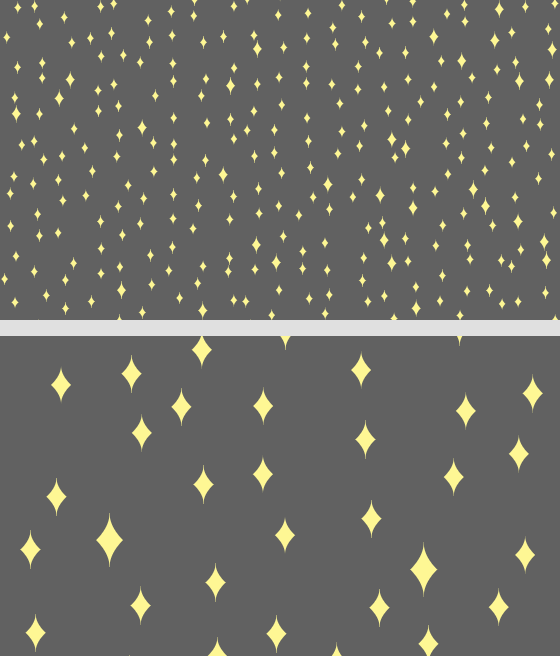
Top, the full canvas; bottom, a detail of the centre.
Write a Shadertoy shader that draws this pattern.

```glsl
vec3 hash3(vec2 p) {
    vec3 q = fract(vec3(p.xyx) * vec3(0.1031, 0.1030, 0.0973));
    q += dot(q, q.yxz + 33.33);
    return fract((q.xxy + q.yzz) * q.zyx);
}

// Signed distance estimate, positive inside a tall four-pointed star
float sparkle(vec2 p, vec2 halfSize) {
    p = abs(p);
    float taper = max(1.0 - p.y / halfSize.y, 0.0);
    float slope = 2.0 * taper * halfSize.x / halfSize.y;
    return (halfSize.x * taper * taper - p.x) / sqrt(1.0 + slope * slope);
}

void mainImage(out vec4 fragColor, in vec2 fragCoord) {
    float pixel = 12.0 / iResolution.y;
    vec2 pos = fragCoord * pixel;
    float coverage = 0.0;

    // Jittered cells, each column slid vertically by its own amount
    for (int i = -1; i <= 1; i++) {
        float column = floor(pos.x) + float(i);
        float slide = fract(column * 0.618);
        for (int j = -1; j <= 1; j++) {
            vec2 cell = vec2(column, floor(pos.y + slide) + float(j));
            vec3 rnd = hash3(cell + 17.0);
            vec2 center = cell + 0.5 + (rnd.xy - 0.5) * vec2(0.66, 0.56);
            center.y -= slide;

            // About one star in eight is large
            vec2 halfSize = rnd.z < 0.13 ? vec2(0.168, 0.34) : vec2(0.126, 0.24);
            float d = sparkle(pos - center, halfSize);
            coverage = max(coverage, clamp(0.5 + d / pixel, 0.0, 1.0)
                * step(abs(pos.y - center.y), halfSize.y));
        }
    }

    vec3 slate = vec3(0.38);
    vec3 paleYellow = vec3(0.995, 0.97, 0.58);
    fragColor = vec4(mix(slate, paleYellow, coverage), 1.0);
}
```
